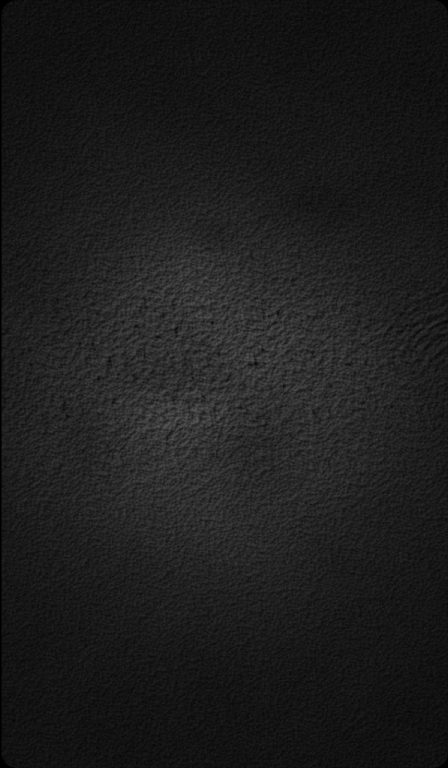
Give the GLSL for this texture, as a WebGL 1 fragment shader.

```glsl
precision highp float;

uniform vec2 u_resolution;

vec2 hash2(vec2 cell) {
  vec3 q = fract(vec3(cell.xyx) * vec3(0.1031, 0.1030, 0.0973));
  q += dot(q, q.yzx + 33.33);
  return fract((q.xx + q.yz) * q.zy);
}

// Distance to the nearest scattered point
float cellular(vec2 p) {
  vec2 cell = floor(p);
  vec2 local = fract(p);
  float nearest = 4.0;
  for (int y = -1; y <= 1; y++) {
    for (int x = -1; x <= 1; x++) {
      vec2 offset = vec2(float(x), float(y));
      vec2 delta = offset + hash2(cell + offset) - local;
      nearest = min(nearest, dot(delta, delta));
    }
  }
  return sqrt(nearest);
}

// Slope of the cellular surface toward the light
float relief(vec2 p, vec2 lightStep) {
  return cellular(p + lightStep) - cellular(p - lightStep);
}

float blob(vec2 p, vec2 center, vec2 radius) {
  vec2 d = (p - center) / radius;
  return exp(-dot(d, d));
}

float layeredWaves(vec2 p) {
  float sum = 0.0;
  float weight = 0.5;
  for (int i = 0; i < 5; i++) {
    p += 0.7 * sin(p.yx * 1.3 + float(i) * 1.9);
    sum += weight * sin(p.x) * sin(p.y);
    p = mat2(1.5, 1.1, -1.1, 1.5) * p + 2.3;
    weight *= 0.62;
  }
  return sum;
}

float roundedBox(vec2 p, vec2 halfSize, float radius) {
  vec2 q = abs(p) - halfSize + radius;
  return length(max(q, 0.0)) + min(max(q.x, q.y), 0.0) - radius;
}

// Broad light with worn light and dark stains
float wallLight(vec2 uv, vec2 p) {
  float light = 0.064 + 0.155 * blob(uv, vec2(0.48, 0.49), vec2(0.46, 0.265));
  float stain = 0.10 * layeredWaves(p * 17.0);
  stain += 0.12 * blob(uv, vec2(0.40, 0.64), vec2(0.14, 0.06));
  stain += 0.16 * blob(uv, vec2(0.42, 0.455), vec2(0.11, 0.035));
  stain += 0.10 * blob(uv, vec2(0.70, 0.57), vec2(0.13, 0.06));
  stain -= 0.25 * blob(uv, vec2(0.71, 0.735), vec2(0.09, 0.035));
  stain -= 0.18 * blob(uv, vec2(0.48, 0.695), vec2(0.06, 0.025));
  stain -= 0.22 * blob(uv, vec2(0.58, 0.42), vec2(0.10, 0.06));
  stain -= 0.20 * blob(uv, vec2(0.37, 0.51), vec2(0.10, 0.035));
  stain -= 0.18 * blob(uv, vec2(0.19, 0.43), vec2(0.06, 0.045));
  return light * (1.0 + stain);
}

// Diagonal scratches near the right side
float scratches(vec2 uv, vec2 p) {
  vec2 along = vec2(0.80, 0.60);
  vec2 q = vec2(dot(p, along), dot(p, vec2(-along.y, along.x)));
  q.y += 0.004 * sin(q.x * 70.0);
  float ridge = relief(q * vec2(32.0, 125.0), vec2(0.0, -0.22));
  return ridge * blob(uv, vec2(0.96, 0.565), vec2(0.13, 0.055));
}

void main() {
  vec2 uv = gl_FragCoord.xy / u_resolution;
  vec2 p = gl_FragCoord.xy / u_resolution.y;
  float aspect = u_resolution.x / u_resolution.y;
  float light = wallLight(uv, p);

  // Plaster bumps, with coarser pits across the middle
  vec2 warped = p + 0.002 * sin(p.yx * 95.0);
  float rough = blob(uv, vec2(0.45, 0.52), vec2(0.65, 0.16));
  float fine = relief(warped * vec2(190.0, 225.0), vec2(-0.16, 0.22));
  float coarse = relief(warped * vec2(88.0, 108.0) + 17.0, vec2(-0.11, 0.15));
  float pits = smoothstep(0.62, 0.95, cellular(warped * 105.0 + 41.0));
  float bumps = 0.50 * fine + (0.18 + 0.42 * rough) * coarse;
  float color = light * (1.0 - bumps - 0.40 * rough * pits);

  // Fine grain and scratches
  float grain = hash2(floor(p * 512.0)).x - 0.5;
  color += grain * (0.022 + 0.10 * light);
  color += 0.11 * scratches(uv, p);

  // Black rounded border, slightly inset on the left
  vec2 frameCenter = vec2(0.5 * aspect + 0.001, 0.5);
  vec2 frameHalf = vec2(0.5 * aspect - 0.001, 0.5);
  float edge = roundedBox(p - frameCenter, frameHalf, 0.02);
  float blur = 0.75 / u_resolution.y;
  color *= 1.0 - smoothstep(-blur, blur, edge);

  gl_FragColor = vec4(vec3(clamp(color, 0.0, 1.0)), 1.0);
}
```
